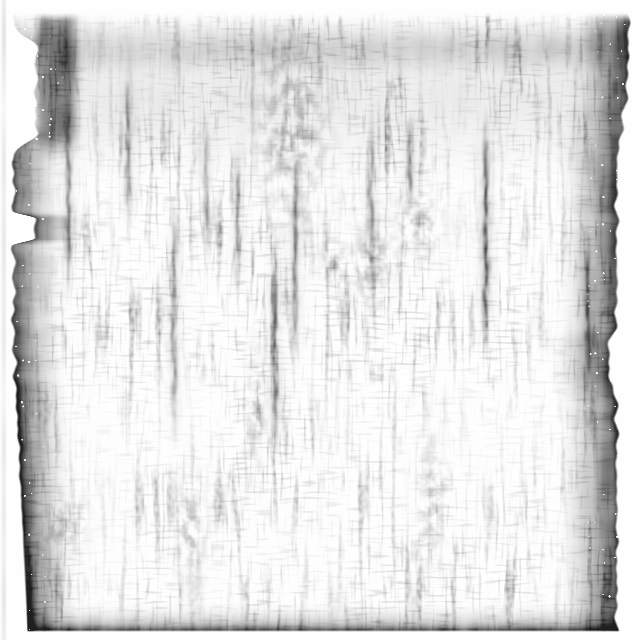
A WebGL 2 fragment shader for this texture:

```glsl
#version 300 es
precision highp float;
// Worn pale cloth with vertical grey fibres, ragged sides and shaded borders.
uniform vec2 u_resolution;
out vec4 outColor;

const float PAPER = 0.995;

// Main fibres: x, centre y, half length, strength
const vec4 FIBRES[11] = vec4[11](
  vec4(0.759, 0.640, 0.21, 0.52), vec4(0.430, 0.465, 0.20, 0.42),
  vec4(0.461, 0.600, 0.19, 0.36), vec4(0.272, 0.500, 0.22, 0.32),
  vec4(0.200, 0.770, 0.14, 0.34), vec4(0.107, 0.690, 0.18, 0.36),
  vec4(0.371, 0.660, 0.13, 0.30), vec4(0.641, 0.750, 0.08, 0.38),
  vec4(0.581, 0.680, 0.16, 0.30), vec4(0.918, 0.510, 0.16, 0.36),
  vec4(0.322, 0.710, 0.12, 0.26));

// Soft stains: x, y, width, height
const vec4 STAINS[8] = vec4[8](
  vec4(0.520, 0.585, 0.018, 0.030), vec4(0.580, 0.585, 0.028, 0.060),
  vec4(0.298, 0.170, 0.022, 0.070), vec4(0.098, 0.180, 0.030, 0.040),
  vec4(0.455, 0.800, 0.050, 0.120), vec4(0.675, 0.220, 0.018, 0.080),
  vec4(0.655, 0.650, 0.035, 0.045), vec4(0.400, 0.360, 0.014, 0.080));

float hash(vec2 p) {
  vec3 q = fract(p.xyx * vec3(0.1031, 0.103, 0.0973));
  q += dot(q, q.yzx + 33.33);
  return fract((q.x + q.y) * q.z);
}

float corner(vec2 cell, vec2 offset) {
  float a = 6.2832 * hash(cell);
  return dot(vec2(cos(a), sin(a)), offset);
}

// Gradient noise, roughly -0.7 to 0.7
float noise(vec2 p) {
  vec2 i = floor(p), f = p - i;
  vec2 u = f * f * f * (f * (f * 6.0 - 15.0) + 10.0), e = vec2(1, 0);
  return mix(mix(corner(i, f), corner(i + e, f - e), u.x),
             mix(corner(i + e.yx, f - e.yx), corner(i + 1.0, f - 1.0), u.x), u.y);
}

float band(float v, float lo, float hi, float soft) {
  return smoothstep(lo - soft, lo + soft, v) * (1.0 - smoothstep(hi - soft, hi + soft, v));
}

float leftEdge(float y) {
  float bites = 0.035 * band(y, 0.775, 0.945, 0.018) + 0.032 * band(y, 0.622, 0.664, 0.006);
  return max(0.044 - 0.05 * y, 0.021) + bites + 0.009 * noise(vec2(3.0, y * 45.0)) * smoothstep(0.1, 0.5, y);
}

float rightEdge(float y) {
  return 0.964 + 0.018 * smoothstep(0.72, 0.9, y) - 0.012 * band(y, 0.39, 0.48, 0.03)
       + 0.008 * noise(vec2(9.0, y * 42.0));
}

// Thin, broken threads and the finer cross weave
float weave(vec2 p) {
  float wander = 0.0015 * noise(p * vec2(20.0, 30.0));
  float thread = noise(vec2((p.x + wander) * 95.0, p.y * 7.0));
  float fine = noise(vec2((p.x + wander) * 190.0, p.y * 18.0));
  float cross = noise(p * vec2(28.0, 210.0));
  float patches = smoothstep(-0.4, 0.35, noise(p * vec2(9.0, 5.0) + 4.0));
  float grain = 0.65 + 0.7 * noise(p * vec2(140.0, 95.0));
  float lines = 0.30 * smoothstep(0.05, 0.6, thread) + 0.18 * smoothstep(0.05, 0.6, fine);
  return (lines * grain + 0.10 * smoothstep(0.05, 0.55, cross)) * (0.35 + 0.75 * patches);
}

float fibre(vec2 p, vec4 f) {
  float sway = 0.003 * noise(vec2(f.x * 90.0, p.y * 28.0));
  float across = (p.x - f.x - sway) / (0.0042 + 0.002 * noise(vec2(f.x * 50.0, p.y * 35.0)));
  float along = 1.0 - smoothstep(0.3, 1.0, abs(p.y - f.y) / f.z);
  float worn = 0.8 + 0.7 * noise(p * vec2(150.0, 45.0));
  return f.w * along * worn * (exp(-across * across) + 0.22 * exp(-across * across * 0.12));
}

float stain(vec2 p, vec4 s) {
  vec2 q = (p - s.xy) / s.zw;
  float mottled = smoothstep(-0.35, 0.5, noise(p * vec2(65.0, 40.0)) + 0.35 * noise(p * 130.0));
  return 0.24 * exp(-dot(q, q)) * mottled;
}

// Dark rim fading inward into a wider shadow
float border(float d, float rim, float rimWidth, float haze, float hazeWidth) {
  d = max(d, 0.0);
  return rim * exp(-d / rimWidth) + haze * (1.0 - smoothstep(0.0, hazeWidth, d));
}

// Bright holes scattered one per cell
float specks(vec2 p, float count, float chance) {
  vec2 cell = floor(p * count);
  vec2 centre = 0.25 + 0.5 * vec2(hash(cell + 7.0), hash(cell + 19.0));
  float radius = 0.08 + 0.16 * hash(cell + 31.0);
  return step(hash(cell), chance) * (1.0 - smoothstep(radius * 0.6, radius, length(fract(p * count) - centre)));
}

void main() {
  vec2 p = gl_FragCoord.xy / u_resolution;
  float fromLeft = p.x - leftEdge(p.y), fromRight = rightEdge(p.y) - p.x;
  float fromTop = 0.978 + 0.006 * noise(vec2(p.x * 14.0, 2.0)) - p.y, fromBottom = p.y - 0.015;
  float upper = smoothstep(0.74, 0.82, p.y), lower = 1.0 - smoothstep(0.35, 0.6, p.y);

  // Fibres and stains
  float ink = weave(p);
  for (int i = 0; i < 11; i++) ink += fibre(p, FIBRES[i]);
  for (int i = 0; i < 8; i++) ink += stain(p, STAINS[i]);

  // Shaded borders
  float streaky = 1.0 + 0.35 * noise(p * vec2(60.0, 8.0)) + 0.2 * noise(p * 22.0);
  float shade = border(fromLeft, mix(0.42 + 0.26 * lower, 0.08, upper), 0.014, 0.30 * (1.0 - upper), 0.085);
  shade += 0.42 * upper * band(p.x, 0.062, 0.118, 0.012);
  shade += border(fromRight, 0.38 + 0.12 * lower, 0.013, 0.36, 0.095);
  shade += 0.13 * band(p.y, 0.90, 0.95, 0.025) + 0.07 * band(p.y, 0.78, 0.93, 0.08);
  shade += border(fromBottom, 0.62, 0.007, 0.12, 0.045);
  ink += shade * streaky;

  // Holes along the sides, then the cloth outline
  float sides = max(1.0 - smoothstep(0.02, 0.05, fromLeft), 1.0 - smoothstep(0.03, 0.06, fromRight));
  ink *= 1.0 - 0.9 * sides * specks(p, 95.0, 0.13);
  float cloth = smoothstep(-0.002, 0.003, min(fromLeft, fromRight))
              * smoothstep(-0.004, 0.014, fromTop) * smoothstep(-0.003, 0.002, fromBottom);
  float margin = 0.10 * band(p.x, 0.003, 0.009, 0.003) * (0.7 + noise(vec2(1.0, p.y * 9.0)));
  outColor = vec4(vec3(clamp(PAPER - mix(margin, ink, cloth), 0.12, 1.0)), 1.0);
}
```
